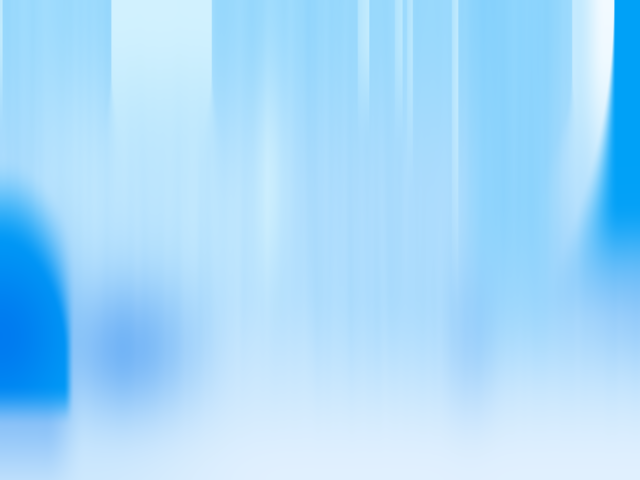
Write a WebGL 2 fragment shader that draws this background.

```glsl
#version 300 es
precision highp float;

uniform vec2 u_resolution;
out vec4 outColor;

#define SKY_TOP vec3(0.60, 0.85, 0.99)
#define SKY_MID vec3(0.67, 0.86, 0.99)
#define MIST vec3(0.88, 0.94, 0.995)
#define PALE vec3(0.83, 0.95, 0.995)
#define CYAN vec3(0.52, 0.82, 0.99)
#define PERIWINKLE vec3(0.41, 0.68, 0.96)
#define AZURE vec3(0.00, 0.63, 0.97)
#define COBALT vec3(0.00, 0.48, 0.94)
#define STREAK_GAIN 0.045
#define STREAK_SCALE vec2(34.0, 1.3)

// Thin rays: left edge, right edge, height of the foot, strength
const int RAY_COUNT = 5;
const vec4 RAYS[RAY_COUNT] = vec4[](
    vec4(-0.01, 0.004, 0.70, 0.75),
    vec4(0.559, 0.577, 0.68, 0.75),
    vec4(0.617, 0.629, 0.66, 0.60),
    vec4(0.636, 0.645, 0.56, 0.60),
    vec4(0.706, 0.716, 0.30, 0.70));

vec2 hashGradient(vec2 cell) {
    vec2 h = vec2(dot(cell, vec2(127.1, 311.7)), dot(cell, vec2(269.5, 183.3)));
    return 2.0 * fract(sin(h) * 43758.5) - 1.0;
}

float gradientNoise(vec2 p) {
    vec2 i = floor(p), f = fract(p);
    vec2 w = f * f * f * (f * (f * 6.0 - 15.0) + 10.0);
    vec2 e = vec2(1.0, 0.0);
    float low = mix(dot(hashGradient(i), f), dot(hashGradient(i + e), f - e), w.x);
    float high = mix(dot(hashGradient(i + e.yx), f - e.yx),
                     dot(hashGradient(i + 1.0), f - 1.0), w.x);
    return mix(low, high, w.y);
}

float glow(vec2 p, vec2 center, vec2 radius) {
    vec2 q = (p - center) / radius;
    return exp(-dot(q, q));
}

float band(float x, float left, float right, float soft) {
    return smoothstep(left - soft, left + soft, x)
         - smoothstep(right - soft, right + soft, x);
}

void main() {
    vec2 p = gl_FragCoord.xy / u_resolution;
    float edge = max(0.0015, 0.75 / u_resolution.x);

    // Sky gradient, fading to mist at the foot
    vec3 color = mix(SKY_MID, SKY_TOP, smoothstep(0.55, 1.0, p.y));
    float mist = 1.0 - smoothstep(0.0, 0.40, p.y);
    color = mix(color, MIST, mist * mix(0.65, 1.0, smoothstep(0.1, 0.45, p.x)));

    // Wide soft columns and patches
    float cyanColumn = band(p.x, 0.735, 0.865, 0.025) * smoothstep(0.16, 0.60, p.y);
    color = mix(color, CYAN, 0.75 * cyanColumn);
    color = mix(color, PALE, 0.75 * glow(p, vec2(0.42, 0.59), vec2(0.028, 0.24)));
    color = mix(color, PALE, 0.45 * glow(p, vec2(0.29, 0.55), vec2(0.12, 0.22)));
    color = mix(color, PALE, 0.40 * glow(p, vec2(0.12, 0.64), vec2(0.06, 0.22)));
    color = mix(color, MIST, 0.30 * glow(p, vec2(0.40, 0.25), vec2(0.10, 0.16)));
    color = mix(color, PERIWINKLE, 0.85 * glow(p, vec2(0.195, 0.275), vec2(0.10, 0.14)));
    color = mix(color, PERIWINKLE, 0.28 * glow(p, vec2(0.735, 0.30), vec2(0.04, 0.16)));

    // Fine vertical streaks
    float streak = gradientNoise(p * STREAK_SCALE)
                 + 0.5 * gradientNoise(p * STREAK_SCALE * vec2(2.7, 1.0) + 7.0);
    color += STREAK_GAIN * streak * smoothstep(0.0, 0.4, p.y) * vec3(1.0, 0.5, 0.1);

    // Broad pale panel, crisp at the top and blurred below
    float panelSoft = mix(0.025, edge, smoothstep(0.65, 0.85, p.y));
    float panel = band(p.x, 0.174, 0.331, panelSoft) * smoothstep(0.50, 0.98, p.y);
    color = mix(color, PALE, 0.95 * panel);

    // Thin rays, brightest along the right edge
    for (int i = 0; i < RAY_COUNT; i++) {
        vec4 ray = RAYS[i];
        float across = clamp((p.x - ray.x) / (ray.y - ray.x), 0.0, 1.0);
        float fade = smoothstep(ray.z, mix(ray.z, 1.0, 0.8), p.y);
        float light = band(p.x, ray.x, ray.y, edge) * mix(0.55, 1.0, across);
        color = mix(color, PALE, ray.w * fade * light);
    }

    // Right sweep: white band hugging a curved blue edge
    float drop = 1.0 - p.y;
    float sweepEdge = 0.96 - 0.14 * drop * drop;
    float sweepSoft = edge + 0.17 * drop * drop;
    float bandLeft = 0.894 - 0.03 * smoothstep(0.2, 0.5, drop);
    float bandSoft = edge + 0.04 * smoothstep(0.15, 0.45, drop);
    float whiteBand = smoothstep(bandLeft - bandSoft, bandLeft + bandSoft, p.x);
    float whiteness = mix(0.55, 1.0, smoothstep(0.90, 0.945, p.x));
    color = mix(color, mix(PALE, vec3(0.95, 0.98, 1.0), whiteness * p.y),
                whiteBand * whiteness * smoothstep(0.38, 0.90, p.y));
    float sweep = smoothstep(sweepEdge - sweepSoft, sweepEdge + sweepSoft, p.x);
    color = mix(color, AZURE, sweep * smoothstep(0.32, 0.58, p.y));
    color = mix(color, PERIWINKLE, 0.40 * glow(p, vec2(1.0, 0.38), vec2(0.11, 0.13)));

    // Left blue mass: rounded shoulder, straight side, soft foot
    float shoulder = max(p.y - 0.27, 0.0) / 0.31;
    float reach = length(vec2(p.x / 0.108, shoulder));
    float blur = mix(0.08, 0.32, smoothstep(0.27, 0.56, p.y));
    float mass = 1.0 - smoothstep(1.0 - blur, 1.0 + blur, reach);
    vec3 massColor = mix(AZURE, COBALT, glow(p, vec2(0.0, 0.30), vec2(0.10, 0.17)));
    color = mix(color, PERIWINKLE, 0.75 * (1.0 - smoothstep(0.07, 0.135, p.x))
                * smoothstep(-0.08, 0.18, p.y) * (1.0 - smoothstep(0.25, 0.65, p.y)));
    color = mix(color, massColor, mass * smoothstep(0.11, 0.20, p.y));

    outColor = vec4(clamp(color, 0.0, 1.0), 1.0);
}
```
